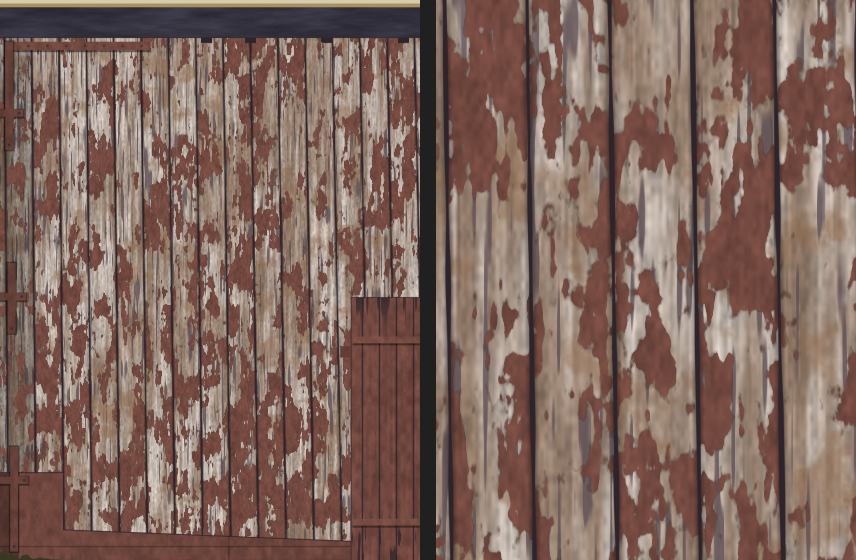
Left, the full canvas; right, a detail of the centre.
Give the GLSL for this texture, as a Shadertoy shader.

```glsl
#define BOARD_PITCH 0.0651
#define FIRST_SEAM 0.0104
#define SEAM_HALF 0.0017
#define PAINT_LEVEL 0.585
#define PAINT_SCALE vec2(36.0, 18.0)
#define BEAM_BOTTOM 1.243
#define RED vec3(0.45, 0.285, 0.25)
#define PALE vec3(0.79, 0.745, 0.71)
#define TAN vec3(0.59, 0.495, 0.425)
#define DARK vec3(0.18, 0.14, 0.17)
#define CRACK vec3(0.37, 0.31, 0.33)
#define BEAM vec3(0.20, 0.19, 0.24)

float hash(vec2 p) {
    vec3 q = fract(p.xyx * 0.1031);
    q += dot(q, q.yzx + 33.33);
    return fract((q.x + q.y) * q.z);
}

float noise(vec2 p) {
    vec2 i = floor(p), f = fract(p);
    f = f * f * (3.0 - 2.0 * f);
    vec2 e = vec2(0.0, 1.0);
    return mix(mix(hash(i), hash(i + e.yx), f.x),
               mix(hash(i + e.xy), hash(i + e.yy), f.x), f.y);
}

float fbm(vec2 p) {
    float sum = 0.0, amp = 0.5;
    for (int i = 0; i < 5; i++) {
        sum += amp * noise(p);
        p = p * 2.07 + 17.3;
        amp *= 0.53;
    }
    return sum;
}

// Antialiased coverage of a value below zero
float cover(float d) {
    float w = 0.8 / iResolution.x;
    return 1.0 - smoothstep(-w, w, d);
}

float box(vec2 p, vec2 lo, vec2 hi) {
    vec2 d = abs(p - 0.5 * (lo + hi)) - 0.5 * (hi - lo);
    return cover(max(d.x, d.y));
}

// Bare wood with grain, stains and flaking paint
vec3 weatheredBoard(vec2 p, float id) {
    vec2 q = p + vec2(hash(vec2(id, 3.0)), hash(vec2(id, 8.0))) * 9.0;
    float grain = noise(q * vec2(330.0, 24.0));
    float fleck = noise(q * vec2(300.0, 150.0));
    float streak = noise(q * vec2(130.0, 5.0));
    float stain = fbm(q * vec2(16.0, 6.0));
    vec3 col = mix(TAN, PALE, smoothstep(0.3, 0.7, 0.65 * stain + 0.35 * streak));
    col *= 0.76 + 0.24 * grain + 0.17 * fleck;
    col = mix(col, vec3(0.56, 0.42, 0.31), 0.55 * smoothstep(0.56, 0.76, fbm(q * 22.0 + 40.0)));
    float crack = noise(q * vec2(240.0, 16.0) + 70.0) + 0.3 * (fbm(q * vec2(20.0, 8.0) + 9.0) - 0.5);
    col = mix(col, CRACK, 0.8 * smoothstep(0.7, 0.88, crack));

    float leftBoard = 1.0 - step(0.5, id);
    col *= 1.0 - 0.22 * leftBoard;

    // Broad patches, ragged at the rim, plus thin splinters of paint
    float flakes = noise(q * vec2(200.0, 38.0)) - 0.5;
    float chips = noise(q * vec2(170.0, 120.0) + 30.0) - 0.5;
    float paint = fbm(q * PAINT_SCALE) + 0.12 * chips;
    paint += flakes * mix(0.08, 0.32, hash(vec2(id, 21.0)));
    paint += 0.07 * (hash(vec2(id, 5.0)) - 0.5) - PAINT_LEVEL;
    paint += 0.08 * smoothstep(0.85, 0.3, p.y) + 0.16 * (noise(q * vec2(8.0, 5.0)) - 0.5);
    col *= 1.0 - 0.2 * smoothstep(-0.05, 0.0, paint);
    vec3 red = RED * (0.76 + 0.32 * fbm(q * vec2(90.0, 50.0)) + 0.16 * fleck);
    return mix(col, red, smoothstep(-0.012, 0.016, paint));
}

vec3 wall(vec2 p) {
    float t = (1.229 - p.y) / 1.146;
    float pitch = BOARD_PITCH + 0.001 * t;
    float s = (p.x - FIRST_SEAM - 0.0095 * t) / pitch;
    float id = floor(s);
    vec3 col = weatheredBoard(p, id);
    // Dark joints with a soft shadow
    float d = abs(s - floor(s + 0.5)) * pitch;
    float halfWidth = SEAM_HALF * (0.6 + 0.8 * noise(vec2(floor(s + 0.5) * 7.0, p.y * 18.0)));
    col *= 1.0 - 0.28 * smoothstep(0.006, 0.001, d);
    col = mix(col, DARK, cover(d - halfWidth));
    // Uneven board tops
    float gap = 0.012 * step(0.82, hash(vec2(floor(s * 2.5), 11.0)));
    return mix(col, DARK, cover(BEAM_BOTTOM - gap - p.y));
}

vec3 door(vec2 p, vec3 red) {
    float x = (p.x - 0.863) / 0.0405;
    float seam = abs(x - floor(x + 0.5)) * 0.0405;
    vec3 col = red * (0.92 + 0.14 * noise(p * vec2(160.0, 7.0)));
    float ends = smoothstep(0.14, 0.05, p.y) + smoothstep(0.53, 0.63, p.y);
    float drip = noise(p * vec2(200.0, 18.0)) + 0.2 * ends;
    col = mix(col, DARK, 0.75 * ends * smoothstep(0.82, 0.98, drip));
    col = mix(col, DARK, 0.85 * cover(seam - 0.0017));
    // Cross straps
    for (int k = 0; k < 2; k++) {
        float y = 0.09 + 0.434 * float(k);
        col *= 1.0 - 0.4 * box(p, vec2(0.84, y - 0.013), vec2(1.1, y));
        col = mix(col, red * 1.06, box(p, vec2(0.84, y - 0.008), vec2(1.1, y + 0.008)));
    }
    return mix(col, DARK, 0.8 * cover(min(p.x - 0.837, 0.624 - p.y)));
}

void mainImage(out vec4 fragColor, in vec2 fragCoord) {
    vec2 p = fragCoord / iResolution.x;
    p.y *= 1.33333 * iResolution.x / iResolution.y;
    vec3 red = RED * (0.78 + 0.4 * fbm(p * vec2(75.0, 45.0)));
    vec3 col = wall(p);

    // Base plank and lower left plate
    float base = p.x < 0.151 ? 0.207 : 0.077 - 0.04 * p.x;
    col = mix(col, DARK, cover(p.y - base - 0.002));
    vec3 plate = red * (p.x < 0.045 ? 0.72 : 0.97);
    plate *= 1.0 - 0.25 * cover(abs(p.y - 0.032) - 0.0015);
    plate *= 1.0 - 0.4 * cover(abs(p.x - 0.545) - 0.001);
    col = mix(col, plate, cover(p.y - base));
    float grass = 0.02 * noise(vec2(p.x * 150.0, 2.0)) * smoothstep(0.16, 0.0, p.x);
    col = mix(col, vec3(0.22, 0.22, 0.14), cover(p.y - grass));

    // Door and its side hinge
    col = mix(col, door(p, red), box(p, vec2(0.835, -0.1), vec2(1.1, 0.626)));
    col = mix(col, red * 0.85, box(p, vec2(0.81, 0.482), vec2(0.834, 0.509)));

    // Top rail
    col *= 1.0 - 0.45 * box(p, vec2(0.015, 1.209), vec2(0.36, 1.22));
    col = mix(col, red, box(p, vec2(0.014, 1.214), vec2(0.358, 1.234)));
    float bolt = length(vec2(mod(p.x, 0.045) - 0.0225, p.y - 1.224));
    col = mix(col, DARK, 0.6 * cover(bolt - 0.003) * step(p.x, 0.358));

    // Left straps with hinge arms
    for (int k = 0; k < 3; k++) {
        float n = float(k);
        vec2 h = p - vec2(0.0217 + 0.006 * n, 1.064 - 0.437 * n);
        vec2 lo = vec2(-0.0095, k == 2 ? -0.17 : -0.088);
        vec2 hi = vec2(0.0095, k == 0 ? 0.17 : 0.08);
        float arm = box(h, vec2(-0.1, -0.009), vec2(0.034, 0.009));
        float shade = max(box(h, lo - 0.003, hi + 0.003), box(h, vec2(-0.1, -0.013), vec2(0.036, 0.01)));
        col *= 1.0 - 0.45 * shade;
        col = mix(col, red * 0.88, max(arm, box(h, lo, hi)));
        float pin = min(length(h - vec2(0.024, 0.0)), length(h - vec2(0.0, lo.y + 0.012)));
        col = mix(col, DARK, 0.6 * cover(pin - 0.0035));
    }

    // Beam and roof edge
    vec3 beam = BEAM * (0.65 + 0.7 * fbm(p * vec2(12.0, 60.0)));
    col = mix(col, beam, cover(BEAM_BOTTOM + 0.001 - p.y));
    col = mix(col, vec3(0.66, 0.57, 0.36), cover(1.316 - p.y));
    col = mix(col, vec3(0.84, 0.80, 0.68), cover(1.325 - p.y));
    fragColor = vec4(col, 1.0);
}
```
